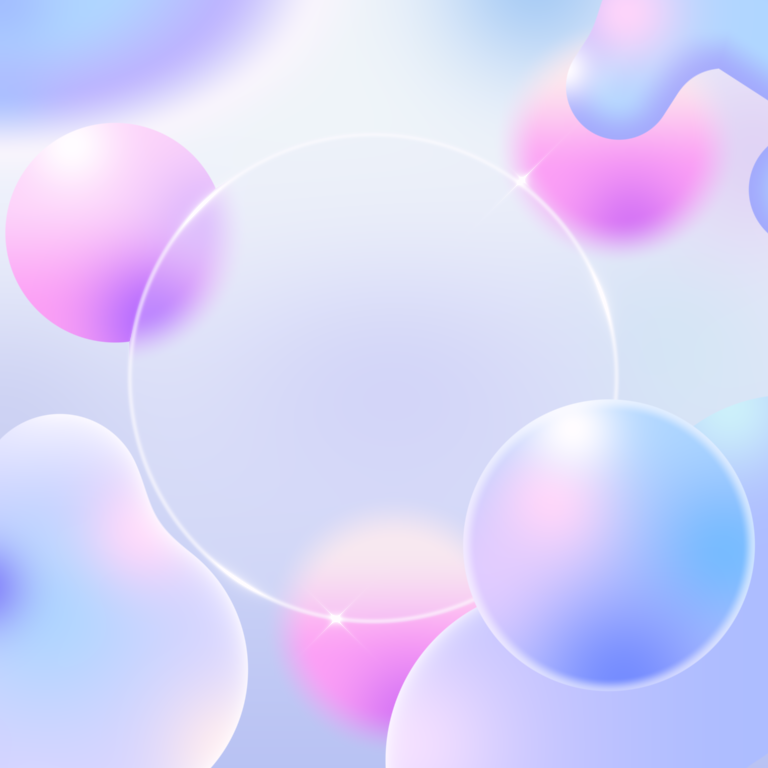
This background is drawn by a Shadertoy shader. Its source:

```glsl
// Pastel gradient backdrop with soft spheres, fluid blobs and a round frosted glass pane.
#define GLASS_AT vec2(0.486, 0.508)
#define GLASS_RADIUS 0.320
#define FROST_BLUR 0.032
#define RIM_WIDTH 0.0032
#define RIM_GLOW 0.55

const vec3 WHITE   = vec3(1.0, 0.99, 1.0);
const vec3 CREAM   = vec3(0.99, 0.91, 0.93);
const vec3 BLUSH   = vec3(0.99, 0.83, 0.98);
const vec3 PINK    = vec3(0.99, 0.63, 0.96);
const vec3 ORCHID  = vec3(0.84, 0.46, 0.96);
const vec3 LILAC   = vec3(0.85, 0.83, 1.0);
const vec3 VIOLET  = vec3(0.74, 0.70, 1.0);
const vec3 INDIGO  = vec3(0.53, 0.53, 0.98);
const vec3 SKY     = vec3(0.69, 0.84, 1.0);
const vec3 AZURE   = vec3(0.47, 0.74, 1.0);
const vec3 MIST    = vec3(0.94, 0.96, 0.975);

// Blend a soft round spot of colour over the base.
vec3 tint(vec3 base, vec2 offset, float size, vec3 hue) {
    return mix(base, hue, exp(-dot(offset, offset) / (size * size)));
}

float cover(float d, float blur) { return smoothstep(blur, -blur, d); }

float disc(vec2 p, vec2 at, float r) { return length(p - at) - r; }

float capsule(vec2 p, vec2 a, vec2 b, float r) {
    vec2 pa = p - a, ba = b - a;
    return length(pa - ba * clamp(dot(pa, ba) / dot(ba, ba), 0.0, 1.0)) - r;
}

float smoothUnion(float a, float b, float k) {
    float h = max(k - abs(a - b), 0.0) / k;
    return min(a, b) - h * h * k * 0.25;
}

// Diagonal four-armed sparkle; arms holds the two ray lengths.
float sparkle(vec2 d, vec2 arms) {
    vec2 q = abs(vec2(d.x + d.y, d.y - d.x)) * 0.707;
    return exp(-q.y / 0.0016 - q.x / arms.x) + exp(-q.x / 0.0016 - q.y / arms.y)
         + 0.6 * exp(-dot(d, d) / 0.00008);
}

vec3 backdrop(vec2 p) {
    vec3 c = mix(vec3(0.71, 0.75, 0.95), vec3(0.94, 0.95, 0.985), smoothstep(-0.15, 0.85, p.y));
    c = tint(c, p - vec2(0.47, 0.85), 0.26, MIST);
    c = tint(c, p - vec2(0.70, 1.03), 0.13, vec3(0.66, 0.80, 0.96));
    c = tint(c, p - vec2(0.00, 0.42), 0.17, vec3(0.80, 0.82, 0.95));
    c = tint(c, p - vec2(0.88, 0.55), 0.16, vec3(0.84, 0.91, 0.96));
    c = tint(c, p - vec2(0.98, 0.80), 0.14, vec3(0.88, 0.83, 0.96));
    c = tint(c, (p - vec2(0.51, 0.48)) * vec2(0.7, 1.0), 0.18, vec3(0.805, 0.815, 0.97));
    // Blurred arc in the upper left corner
    float arc = length((p - vec2(0.0, 1.05)) / vec2(0.42, 0.25));
    vec3 hue = mix(SKY, VIOLET, smoothstep(0.35, 0.78, arc));
    hue = tint(hue, p - vec2(0.0, 1.0), 0.07, vec3(0.64, 0.75, 1.0));
    hue = tint(hue, p - vec2(0.0, 0.86), 0.07, vec3(0.67, 0.75, 1.0));
    c = mix(c, vec3(0.98, 0.96, 0.99), 0.8 * exp(-pow((arc - 0.98) / 0.12, 2.0)));
    return mix(c, hue, smoothstep(1.02, 0.68, arc));
}

// Sphere shading from a cream top to an orchid base; q is in radii.
vec3 rosySphere(vec2 q) {
    vec3 c = mix(PINK, CREAM, smoothstep(-0.35, 0.75, q.y));
    return tint(c, q - vec2(0.15, -0.85), 0.55, ORCHID);
}

vec3 pinkSphere(vec2 q) {
    vec3 c = mix(PINK, BLUSH, smoothstep(-0.75, 0.35, q.y));
    c = tint(c, q - vec2(0.85, 0.1), 0.55, vec3(0.87, 0.72, 0.99));
    c = tint(c, q - vec2(0.35, -0.8), 0.55, vec3(0.70, 0.42, 1.0));
    return tint(c, q - vec2(-0.4, 0.8), 0.42, WHITE);
}

vec3 blueSphere(vec2 q) {
    vec3 c = mix(vec3(0.74, 0.77, 1.0), SKY, smoothstep(-0.2, 0.8, q.y));
    c = tint(c, q - vec2(-0.8, -0.25), 0.6, vec3(0.88, 0.80, 1.0));
    c = tint(c, q - vec2(0.8, -0.05), 0.55, AZURE);
    c = tint(c, q - vec2(0.1, -0.95), 0.6, vec3(0.46, 0.55, 1.0));
    c = tint(c, q - vec2(-0.4, 0.3), 0.42, BLUSH);
    c = tint(c, q - vec2(-0.25, 0.8), 0.33, WHITE);
    return mix(c, WHITE, 0.6 * smoothstep(0.91, 1.0, length(q)));
}

void mainImage(out vec4 fragColor, in vec2 fragCoord) {
    vec2 p = (fragCoord - 0.5 * iResolution.xy) / iResolution.y + 0.5;
    float px = 1.0 / iResolution.y;
    vec3 c = backdrop(p);
    float glass = disc(p, GLASS_AT, GLASS_RADIUS);
    float inside = cover(glass, px);

    // Spheres behind the glass, frosted where it covers them
    vec2 q = (p - vec2(0.150, 0.697)) / 0.143;
    c = mix(c, pinkSphere(q), cover((length(q) - 1.0) * 0.143, mix(px, FROST_BLUR, inside)));
    q = (p - vec2(0.803, 0.815)) / 0.130;
    c = mix(c, rosySphere(q), cover((length(q) - 1.0) * 0.130, FROST_BLUR));
    q = (p - vec2(0.514, 0.186)) / 0.140;
    c = mix(c, rosySphere(q), cover((length(q) - 1.0) * 0.140, FROST_BLUR));
    c = mix(c, vec3(0.90, 0.91, 0.98), 0.22 * inside);

    // Glass rim with glints and sparkles
    vec2 glints[3] = vec2[3](vec2(0.788, 0.616), vec2(0.310, 0.243), vec2(0.260, 0.735));
    float shine = RIM_GLOW * exp(-pow((glass + RIM_WIDTH) / RIM_WIDTH, 2.0));
    for (int i = 0; i < 3; i++) {
        vec2 d = p - glints[i];
        shine += 0.8 * exp(-dot(d, d) / 0.0018 - abs(glass + RIM_WIDTH) / 0.006);
    }
    shine += sparkle(p - vec2(0.680, 0.766), vec2(0.026, 0.008));
    shine += sparkle(p - vec2(0.4375, 0.194), vec2(0.017));
    c = mix(c, WHITE, min(shine, 1.0));

    // Curved tube and its neighbour at the upper right
    float tube = capsule(p, vec2(0.806, 0.887), vec2(0.866, 0.980), 0.069);
    float bend = min(capsule(p, vec2(0.866, 0.985), vec2(0.957, 0.990), 0.078),
                     capsule(p, vec2(0.957, 0.990), vec2(1.042, 0.935), 0.078));
    tube = min(smoothUnion(tube, bend, 0.03), disc(p, vec2(1.052, 0.753), 0.077));
    vec3 hue = mix(vec3(0.64, 0.67, 0.99), SKY, smoothstep(0.0, 0.055, -tube));
    hue = tint(hue, p - vec2(0.815, 0.985), 0.075, BLUSH);
    hue = tint(hue, p - vec2(0.735, 0.91), 0.04, WHITE);
    c = mix(c, hue, cover(tube, px));

    // Fluid blob at the lower left
    float blob = smoothUnion(disc(p, vec2(0.078, 0.353), 0.108), disc(p, vec2(0.130, 0.128), 0.193), 0.08);
    hue = mix(LILAC, vec3(0.93, 0.92, 1.0), smoothstep(0.32, 0.46, p.y));
    hue = tint(hue, p - vec2(0.06, 0.21), 0.15, SKY);
    hue = tint(hue, p - vec2(0.19, 0.31), 0.075, BLUSH);
    hue = tint(hue, p - vec2(0.30, 0.02), 0.09, CREAM);
    hue = tint(hue, p - vec2(-0.02, 0.235), 0.055, INDIGO);
    hue = mix(hue, WHITE, 0.8 * exp(min(blob, 0.0) / 0.018) * smoothstep(0.0, 0.08, p.x));
    c = mix(c, hue, cover(blob, px));

    // Fluid blob at the lower right
    blob = smoothUnion(disc(p, vec2(0.729, 0.010), 0.227), disc(p, vec2(1.029, 0.271), 0.215), 0.03);
    blob = smoothUnion(blob, disc(p, vec2(0.898, 0.154), 0.169), 0.03);
    hue = mix(vec3(0.77, 0.77, 1.0), vec3(0.68, 0.74, 1.0), smoothstep(0.65, 0.98, p.x));
    hue = tint(hue, p - vec2(0.53, 0.03), 0.13, vec3(0.95, 0.87, 1.0));
    hue = tint(hue, p - vec2(0.95, 0.47), 0.09, vec3(0.80, 0.94, 0.98));
    hue = mix(hue, WHITE, 0.75 * exp(min(blob, 0.0) / 0.014) * smoothstep(0.85, 0.55, p.x));
    c = mix(c, hue, cover(blob, px));

    // Glossy sphere in front
    q = (p - vec2(0.793, 0.290)) / 0.190;
    c = mix(c, blueSphere(q), cover((length(q) - 1.0) * 0.190, px));
    fragColor = vec4(c, 1.0);
}
```
